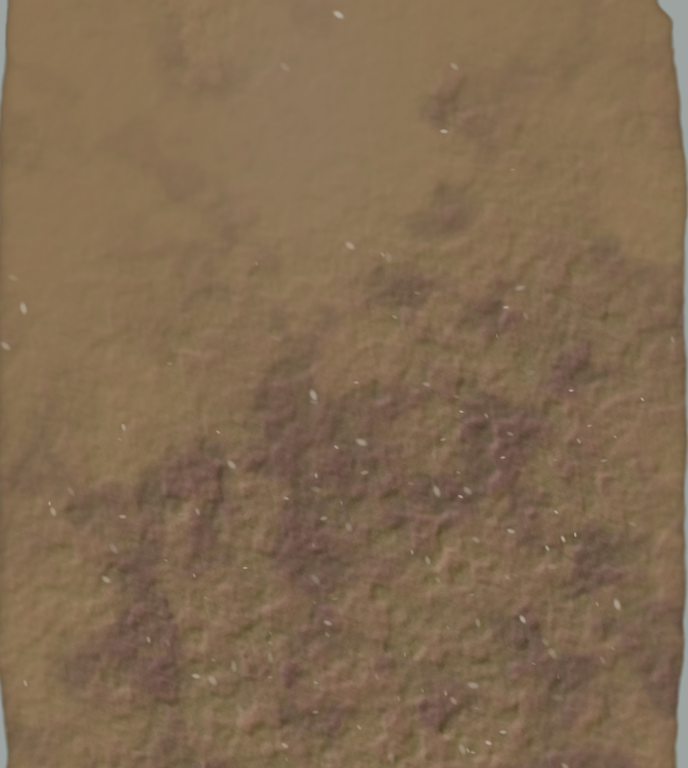
A Shadertoy shader for this texture:

```glsl
// A worn ochre stone slab with mauve stains, gritty relief and tiny pale chips.
// Smooth cellular noise is layered for mottling and relief; a wear map gathers
// the roughness toward the lower middle, and a curved outline trims the sides.

const vec3 OCHRE    = vec3(0.550, 0.453, 0.328);
const vec3 BROWN    = vec3(0.492, 0.402, 0.305);
const vec3 UMBER    = vec3(0.415, 0.325, 0.280);
const vec3 GREY_TAN = vec3(0.555, 0.470, 0.380);
const vec3 CHIP     = vec3(0.720, 0.680, 0.620);
const vec3 BACKDROP = vec3(0.610, 0.640, 0.630);

const float MOTTLE_SCALE = 7.0;
const float STAIN_SCALE  = 13.0;
const float GRIT_SCALE   = 42.0;
const float CHIP_SCALE   = 46.0;
const float RELIEF       = 0.20;
const float EDGE_BLUR    = 0.004;

// Stain clusters: centre in canvas fractions, then radius.
const vec3 CLUSTERS[6] = vec3[6](
    vec3(0.54, 0.16, 0.13), vec3(0.24, 0.29, 0.11), vec3(0.66, 0.86, 0.06),
    vec3(0.56, 0.62, 0.07), vec3(0.27, 0.95, 0.07), vec3(0.80, 0.33, 0.13));

vec3 hash3(vec2 p) {
    vec3 q = fract(vec3(p.xyx) * vec3(0.1031, 0.1030, 0.0973));
    q += dot(q, q.yxz + 33.33);
    return fract((q.xxy + q.yzz) * q.zyx);
}

// Blends the random tones of nearby cells into soft irregular patches.
float cellTone(vec2 p) {
    vec2 cell = floor(p), f = fract(p);
    float tone = 0.0, total = 0.0;
    for (int y = -1; y <= 1; y++)
    for (int x = -1; x <= 1; x++) {
        vec2 o = vec2(x, y);
        vec3 h = hash3(cell + o + 200.0);
        vec2 d = o + h.xy - f;
        float w = exp(-6.0 * dot(d, d));
        tone += w * h.z;
        total += w;
    }
    return tone / total;
}

float layered(vec2 p) {
    float sum = 0.0, amp = 0.533;
    for (int i = 0; i < 4; i++) {
        sum += amp * cellTone(p);
        p = mat2(1.6, 1.2, -1.2, 1.6) * p + 17.3;
        amp *= 0.5;
    }
    return sum;
}

// Small slanted chips, one candidate per cell, kept where wear is high.
float chips(vec2 p, float wear) {
    vec2 cell = floor(p), f = fract(p);
    float mask = 0.0;
    for (int y = -1; y <= 1; y++)
    for (int x = -1; x <= 1; x++) {
        vec2 o = vec2(x, y);
        vec3 h = hash3(cell + o + 500.0);
        vec3 k = hash3(cell + o + 900.0);
        float a = -0.6 + 1.6 * (k.x - 0.5);
        vec2 d = mat2(cos(a), -sin(a), sin(a), cos(a)) * (o + h.xy - f);
        float size = mix(0.10, 0.27, k.y * k.y);
        float shape = 1.0 - smoothstep(0.3, 1.3, length(d / vec2(1.5, 0.8)) / size);
        float kept = step(h.z, 0.01 + 0.13 * wear);
        mask = max(mask, shape * kept * mix(0.25, 0.9, k.z * k.z));
    }
    return mask;
}

float wearMap(vec2 uv) {
    float wear = 1.0 - smoothstep(0.2, 0.85, uv.y - 0.35 * (uv.x - 0.3));
    return wear * (1.0 - 0.5 * smoothstep(0.25, 0.5, abs(uv.x - 0.5)));
}

float clusterMap(vec2 uv) {
    float sum = 0.0;
    for (int i = 0; i < 6; i++) {
        vec2 d = (uv - CLUSTERS[i].xy) / CLUSTERS[i].z;
        sum += exp(-dot(d, d));
    }
    return min(sum, 1.0);
}

// Distance inward from the nearer side of the slab.
float sideDistance(vec2 uv, float ragged) {
    float top = smoothstep(0.78, 1.0, uv.y);
    float foot = 1.0 - smoothstep(0.0, 0.17, uv.y);
    float corner = smoothstep(0.97, 1.0, uv.y);
    float left = -0.003 + 0.014 * top + 0.013 * foot + ragged;
    float right = 0.996 - 0.022 * top - 0.015 * foot - 0.02 * corner - ragged;
    return min(uv.x - left, right - uv.x);
}

void mainImage(out vec4 fragColor, in vec2 fragCoord) {
    vec2 uv = fragCoord / iResolution.xy;
    vec2 p = fragCoord / iResolution.y;
    float mottle = layered(p * MOTTLE_SCALE) - 0.5;
    float patches = layered(p * STAIN_SCALE + 31.0) - 0.5;
    float cluster = clusterMap(uv + 0.12 * vec2(mottle, patches));
    float wear = clamp(wearMap(uv) + 0.5 * mottle + 0.35 * cluster, 0.0, 1.0);

    // Ground tones and stains
    vec3 color = mix(OCHRE, BROWN, clamp(wear + 1.1 * mottle + 0.5 * patches, 0.0, 1.0));
    vec2 haze = (uv - vec2(0.44, 0.87)) / vec2(0.16, 0.22);
    color = mix(color, GREY_TAN, 0.6 * exp(-dot(haze, haze)));
    float stain = smoothstep(0.02, 0.30, patches + 0.16 * cluster + 0.10 * (wear - 0.5));
    color = mix(color, UMBER, 0.8 * stain * (0.2 + 0.8 * wear));

    // Gritty relief lit from the upper left, with slight mauve and olive drift
    vec2 g = p * GRIT_SCALE;
    float grit = layered(g);
    float slope = grit - layered(g + vec2(-0.22, 0.26));
    color += RELIEF * slope * (0.12 + wear);
    color += vec3(0.03, -0.03, 0.02) * (grit - 0.5) * (0.4 + wear);
    color = mix(color, CHIP, chips(p * CHIP_SCALE, wear * wear));

    // Shaded rim and pale backdrop
    float side = sideDistance(uv, 0.012 * patches);
    color *= 1.0 - 0.22 * exp(-max(side, 0.0) / 0.006);
    color = mix(BACKDROP, color, smoothstep(-EDGE_BLUR, EDGE_BLUR, side));
    fragColor = vec4(color, 1.0);
}
```
